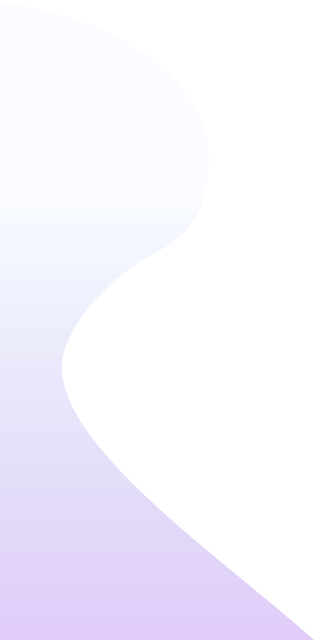
Give the GLSL for this background, as a Shadertoy shader.

```glsl
// Pale blue to lavender wave along the left side of a white page.

#define GRID vec2(393.0, 768.0)           // layout units, origin at the top left
#define PAGE vec3(1.0)
#define MIST vec3(0.985, 0.990, 1.0)
#define ICE vec3(0.948, 0.964, 0.997)
#define PERIWINKLE vec3(0.914, 0.910, 0.984)
#define LILAC vec3(0.890, 0.860, 0.978)
#define LAVENDER vec3(0.878, 0.800, 0.978)
#define SOLVE_STEPS 18

// Point on a cubic curve
vec2 bezier(vec2 a, vec2 b, vec2 c, vec2 d, float t) {
    float s = 1.0 - t;
    return s * s * s * a + 3.0 * s * s * t * b + 3.0 * s * t * t * c + t * t * t * d;
}

// Tangent direction of a cubic curve
vec2 bezierTangent(vec2 a, vec2 b, vec2 c, vec2 d, float t) {
    float s = 1.0 - t;
    return s * s * (b - a) + 2.0 * s * t * (c - b) + t * t * (d - c);
}

// Returns the edge x and its slope dx/dy at height y, for curves that only descend
vec2 edgeAt(vec2 a, vec2 b, vec2 c, vec2 d, float y) {
    float low = 0.0, high = 1.0;
    for (int i = 0; i < SOLVE_STEPS; i++) {
        float mid = 0.5 * (low + high);
        if (bezier(a, b, c, d, mid).y < y) low = mid;
        else high = mid;
    }
    float t = 0.5 * (low + high);
    vec2 tangent = bezierTangent(a, b, c, d, t);
    return vec2(bezier(a, b, c, d, t).x, tangent.x / tangent.y);
}

// Outline: shoulder, underside, waist and foot
vec2 waveEdge(float y) {
    vec2 top = vec2(0.0, 2.0), bulge = vec2(250.0, 190.0);
    vec2 bend = vec2(180.0, 307.0), waist = vec2(74.0, 440.0);
    vec2 foot = vec2(376.0, 768.0);
    if (y < bulge.y) return edgeAt(top, vec2(130.0, 18.0), vec2(250.0, 92.0), bulge, y);
    if (y < bend.y) return edgeAt(bulge, vec2(250.0, 260.0), vec2(222.0, 284.0), bend, y);
    if (y < waist.y) return edgeAt(bend, vec2(132.0, 332.0), vec2(74.0, 395.0), waist, y);
    return edgeAt(waist, vec2(74.0, 540.0), vec2(270.0, 672.0), foot, y);
}

// Vertical colour ramp
vec3 waveColor(float y) {
    vec3 color = mix(MIST, ICE, smoothstep(205.0, 315.0, y));
    color = mix(color, PERIWINKLE, clamp((y - 315.0) / 135.0, 0.0, 1.0));
    color = mix(color, LILAC, clamp((y - 450.0) / 150.0, 0.0, 1.0));
    return mix(color, LAVENDER, clamp((y - 600.0) / 168.0, 0.0, 1.0));
}

void mainImage(out vec4 fragColor, in vec2 fragCoord) {
    vec2 uv = fragCoord / iResolution.xy;
    vec2 pos = vec2(uv.x, 1.0 - uv.y) * GRID;

    // Distance to the edge in output pixels gives a smooth border
    vec2 scale = iResolution.xy / GRID;
    vec2 edge = waveEdge(pos.y);
    float slope = edge.y * scale.x / scale.y;
    float inside = (edge.x - pos.x) * scale.x / length(vec2(1.0, slope));
    float coverage = clamp(inside + 0.5, 0.0, 1.0);

    fragColor = vec4(mix(PAGE, waveColor(pos.y), coverage), 1.0);
}
```
